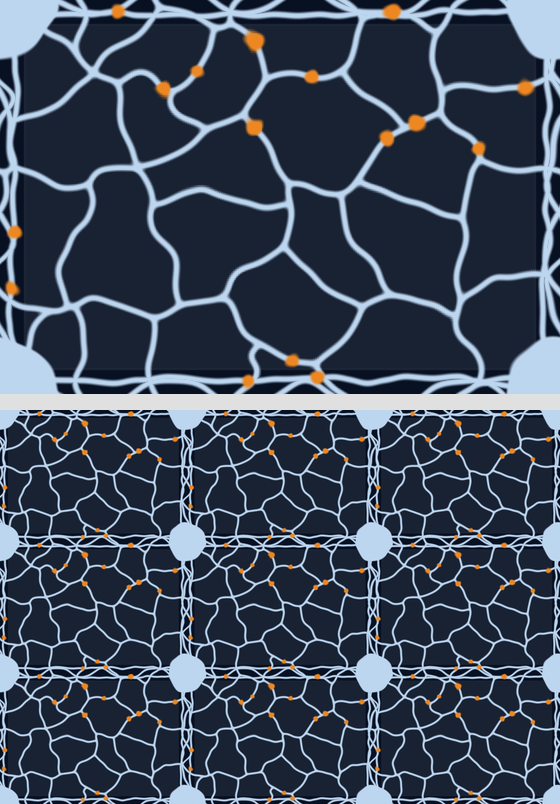
Top, the tile; bottom, the same tile 3 across and 3 down.
Write a Shadertoy shader that draws this pattern.

```glsl
const vec3 INTERIOR = vec3(0.094, 0.133, 0.200);
const vec3 BAND     = vec3(0.030, 0.065, 0.135);
const vec3 RULE     = vec3(0.200, 0.235, 0.295);
const vec3 VEIN     = vec3(0.740, 0.840, 0.940);
const vec3 BEAD     = vec3(0.930, 0.530, 0.130);

// Lengths are fractions of the canvas height
const vec2  GRID = vec2(6.0, 4.0);         // vein cells per tile
const float JITTER = 0.84;
const float BEADED = 0.70;                 // veins above this carry a bead
const vec2  BEND_COUNT = vec2(7.0, 5.0);
const float BEND = 0.082;
const vec2  WIGGLE_COUNT = vec2(13.0, 9.0);
const float WIGGLE = 0.027;
const float VEIN_HALF = 0.0074;
const float VEIN_SOFT = 0.0048;
const float BEAD_SOFT = 0.0065;
const float FILLET = 0.010;
const vec2  BEAD_RADIUS = vec2(0.014, 0.023);
const float BAND_WIDTH = 0.063;
const float STRAND_OFFSET = 0.035;
const float WEAVE = 0.034;
const float CORNER_RADIUS = 0.142;
const float TAU = 6.2832;

vec2 wrap(vec2 cell, vec2 period) { return floor(mod(cell + 0.5, period)); }

vec2 hash(vec2 c) {
    vec3 v = fract(c.xyx * vec3(0.1031, 0.1030, 0.0973));
    v += dot(v, v.yzx + 33.33);
    return fract((v.xx + v.yz) * v.zy);
}

float corner(vec2 cell, vec2 offset, vec2 period) {
    float angle = TAU * hash(wrap(cell, period) + 17.0).x;
    return dot(vec2(cos(angle), sin(angle)), offset);
}

// Gradient noise that wraps after a whole period
float noise(vec2 p, vec2 period) {
    vec2 i = floor(p), f = p - i, e = vec2(0.0, 1.0);
    vec2 u = f * f * f * (f * (f * 6.0 - 15.0) + 10.0);
    return mix(mix(corner(i, f, period), corner(i + e.yx, f - e.yx, period), u.x),
               mix(corner(i + e.xy, f - e.xy, period), corner(i + 1.0, f - 1.0, period), u.x), u.y);
}

vec2 warp(vec2 uv, vec2 count) {
    vec2 p = uv * count;
    return vec2(noise(p, count), noise(p + vec2(3.37, 2.61), count));
}

float smoothMin(float a, float b) {
    float h = max(FILLET - abs(a - b), 0.0) / FILLET;
    return min(a, b) - 0.25 * h * h * FILLET;
}

vec2 siteHash(vec2 cell) { return hash(wrap(cell, GRID) + 5.0); }
vec2 site(vec2 cell) { return cell + 0.5 + JITTER * (siteHash(cell) - 0.5); }

// Nearest site to g: its cell (xy) and its distance (z)
vec3 nearestSite(vec2 g, vec2 cellSize) {
    vec3 best = vec3(0.0, 0.0, 9.0);
    for (int j = -1; j <= 1; j++)
    for (int i = -1; i <= 1; i++) {
        vec2 cell = floor(g) + vec2(i, j);
        float d = length((site(cell) - g) * cellSize);
        if (d < best.z) best = vec3(cell, d);
    }
    return best;
}

// Signed distance to a bead between two cells, if it lies on their border
float veinBead(vec2 a, vec2 b, vec2 g, vec2 cellSize, mat2 unbend) {
    float pair = fract(dot(siteHash(a) + siteHash(b), vec2(41.3, 73.7)));
    if (pair < BEADED) return 1.0;
    vec2 middle = 0.5 * (site(a) + site(b));
    float reach = length((site(a) - middle) * cellSize);
    if (nearestSite(middle, cellSize).z < reach - 0.003) return 1.0;
    float radius = mix(BEAD_RADIUS.x, BEAD_RADIUS.y, fract(pair * 37.0));
    return length(unbend * ((middle - g) * cellSize)) - radius;
}

// Distances to the bent cell borders (x) and to the beads on them (y)
vec2 network(vec2 uv, vec2 size) {
    vec2 q = uv * size + BEND * warp(uv, BEND_COUNT) + WIGGLE * warp(uv, WIGGLE_COUNT);
    mat2 jacobian = mat2(dFdx(q), dFdy(q)) * iResolution.y;
    mat2 unbend = inverse(jacobian);
    vec2 cellSize = size / GRID, g = q / cellSize;
    vec2 home = nearestSite(g, cellSize).xy, toHome = (site(home) - g) * cellSize;
    vec2 result = vec2(1.0);
    for (int j = -2; j <= 2; j++)
    for (int i = -2; i <= 2; i++) {
        vec2 cell = home + vec2(i, j);
        result.y = min(result.y, veinBead(cell, cell + vec2(1, 0), g, cellSize, unbend));
        result.y = min(result.y, veinBead(cell, cell + vec2(0, 1), g, cellSize, unbend));
        if (i == 0 && j == 0) continue;
        vec2 toSite = (site(cell) - g) * cellSize, normal = normalize(toSite - toHome);
        float border = dot(0.5 * (toHome + toSite), normal) / length(normal * jacobian);
        result.x = smoothMin(result.x, border);
    }
    return result;
}

float strand(float along, float count, float id) {
    return STRAND_OFFSET + 0.020 * noise(vec2(along * count, id + 0.5), vec2(count, 16.0));
}

// Strands and beads beside one seam, plus a strand waving across it
vec2 seam(float along, float across, float len, float repeats, float id) {
    float side = id + step(0.0, across), count = repeats * 2.0;
    float phase = TAU * (along * repeats * 0.5 + 0.4 * noise(vec2(along * repeats, id + 4.5), vec2(repeats, 16.0)));
    float slope = WEAVE * TAU * repeats * 0.5 / len * cos(phase);
    float weave = abs(across - WEAVE * sin(phase)) / sqrt(1.0 + slope * slope);
    float vein = min(abs(abs(across) - strand(along, count, side)), weave);
    float slot = floor(along * repeats);
    vec2 h = hash(vec2(floor(mod(slot + 0.5, repeats)), side + 31.0));
    float center = (slot + 0.3 + 0.4 * h.x) / repeats;
    vec2 toBead = vec2((along - center) * len, abs(across) - strand(center, count, side));
    return vec2(vein, h.y < 0.5 ? length(toBead) - mix(BEAD_RADIUS.x, 0.017, h.x) : 1.0);
}

float cover(float d, float soft) { return 1.0 - smoothstep(-soft, soft, d); }

void mainImage(out vec4 fragColor, in vec2 fragCoord) {
    vec2 uv = fragCoord / iResolution.xy;
    vec2 size = vec2(iResolution.x / iResolution.y, 1.0);
    vec2 s = (uv - round(uv)) * size;
    vec2 d = network(uv, size);
    d = min(d, seam(uv.x, s.y, size.x, 8.0, 1.0));
    d = min(d, seam(uv.y, s.x, size.y, 6.0, 3.0));
    // Ground with a darker band and a faint rule
    float inset = min(abs(s.x), abs(s.y)) - BAND_WIDTH;
    vec3 color = mix(BAND, INTERIOR, smoothstep(-0.004, 0.004, inset));
    color = mix(color, RULE, 0.45 * cover(abs(inset) - 0.002, 0.003));
    // Veins, beads and corner pools
    float rough = noise(uv * vec2(40.0, 28.0), vec2(40.0, 28.0));
    float pool = length(s) - CORNER_RADIUS + 0.025 * noise(uv * BEND_COUNT * 2.0, BEND_COUNT * 2.0);
    color = mix(color, VEIN, cover(d.x - VEIN_HALF, VEIN_SOFT));
    color = mix(color, BEAD, cover(d.y + 0.010 * rough, BEAD_SOFT));
    color = mix(color, VEIN, cover(pool, VEIN_SOFT));
    fragColor = vec4(color, 1.0);
}
```
